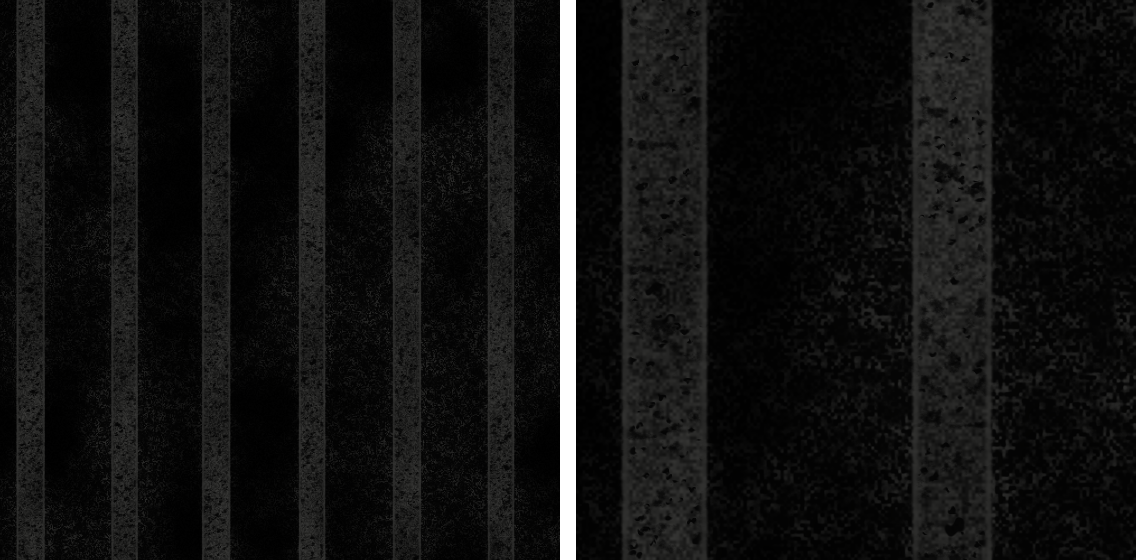
Left, the full canvas; right, a detail of the centre.
A WebGL 1 fragment shader for this pattern:

```glsl
precision highp float;
// Six worn charcoal stripes with pale rims and pits on gritty black.

uniform vec2 u_resolution;

const float PITCH = 0.168;
const float FIRST_CENTER = 0.0547;
const float HALF_WIDTH = 0.0246;
const float RIM_WIDTH = 0.0021;
const float RIM_INSET = 0.0020;
const vec3 TINT = vec3(1.0, 1.0, 0.97);

float hash(vec2 p) {
  vec3 q = fract(p.xyx * 0.1031);
  q += dot(q, q.yzx + 33.33);
  return fract((q.x + q.y) * q.z);
}

float noise(vec2 p) {
  vec2 cell = floor(p);
  vec2 f = fract(p);
  f = f * f * (3.0 - 2.0 * f);
  float low = mix(hash(cell), hash(cell + vec2(1.0, 0.0)), f.x);
  float high = mix(hash(cell + vec2(0.0, 1.0)), hash(cell + 1.0), f.x);
  return mix(low, high, f.y);
}

float fbm(vec2 p) {
  float sum = 0.0;
  float weight = 0.5;
  for (int i = 0; i < 5; i++) {
    sum += weight * noise(p);
    p = p * 2.03 + vec2(17.3, 9.1);
    weight *= 0.5;
  }
  return sum / 0.97;
}

// Signed distance to the nearest stripe, negative inside.
float stripeDistance(float x) {
  float index = floor((x - FIRST_CENTER) / PITCH + 0.5);
  float drift = -0.005 * exp(-2.0 * (index - 2.2) * (index - 2.2));
  float center = FIRST_CENTER + index * PITCH + drift;
  float halfWidth = HALF_WIDTH + 0.0008 * (1.0 - 2.0 * mod(index, 2.0));
  return abs(x - center) - halfWidth;
}

// Scattered ragged pits, one candidate per cell.
float pits(vec2 p, float scale, float density, float pixel) {
  vec2 q = p * scale + 0.5 * (noise(p * scale * 3.0) - 0.5);
  vec2 cell = floor(q);
  float cover = 0.0;
  for (int j = -1; j <= 1; j++) {
    for (int i = -1; i <= 1; i++) {
      vec2 id = cell + vec2(float(i), float(j));
      float size = hash(id + 71.7);
      vec2 center = id + vec2(hash(id + 13.1), hash(id + 41.9));
      vec2 offset = (q - center) * vec2(0.8, 1.15);
      float radius = mix(0.16, 0.38, size * size);
      float soft = 0.06 + 0.7 * pixel * scale;
      float pit = 1.0 - smoothstep(radius - soft, radius + soft, length(offset));
      cover = max(cover, pit * step(hash(id + 97.3), density));
    }
  }
  return cover;
}

float smudge(vec2 p, vec2 center, vec2 size) {
  vec2 q = (p - center) / size;
  return exp(-dot(q, q));
}

// Black ground, dusty in patches and beside the stripes.
float groundTone(vec2 p, float outside) {
  float cloud = 0.8 * fbm(p * 6.0 + 3.7) + 0.10;
  cloud += 0.12 * smudge(p, vec2(0.53, 0.45), vec2(0.14, 0.10));
  cloud += 0.10 * smudge(p, vec2(0.84, 0.72), vec2(0.12, 0.24));
  cloud += 0.14 * exp(-max(outside, 0.0) / 0.012);
  float patches = smoothstep(0.36, 0.80, cloud);
  float grit = smoothstep(0.25, 0.95, noise(p * 500.0));
  float dust = smoothstep(0.20, 0.75, fbm(p * 120.0 + 8.0));
  return 0.001 + 0.008 * grit + patches * (0.018 + 0.15 * grit * dust);
}

// Mottled stripe surface with dark pits and thin, unbroken pale rims.
float stripeTone(vec2 p, float edge, float pixel) {
  float tone = 0.128 + 0.14 * (fbm(p * vec2(15.0, 8.0)) - 0.5);
  tone += 0.11 * (noise(p * 500.0) - 0.5);
  tone += 0.04 * (noise(p * 230.0 + 5.0) - 0.5);
  float stain = smoothstep(0.56, 0.80, fbm(p * vec2(120.0, 150.0)));
  tone *= 1.0 - 0.70 * stain;
  float wear = smoothstep(0.3, 0.65, fbm(p * 9.0 + 21.0));
  float holes = pits(p, 165.0, 0.12 + 0.24 * wear, pixel);
  holes = max(holes, pits(p + 2.3, 72.0, 0.05, pixel));
  float fromRim = (edge + RIM_INSET) / max(RIM_WIDTH, pixel);
  float rim = exp(-fromRim * fromRim);
  tone = mix(tone, 0.012, 0.92 * holes * (1.0 - 0.6 * rim));
  float rimTone = 0.185 + 0.05 * (noise(p * vec2(90.0, 45.0)) - 0.5);
  return mix(tone, rimTone, 0.72 * rim);
}

void main() {
  vec2 p = gl_FragCoord.xy / u_resolution;
  float pixel = 1.0 / min(u_resolution.x, u_resolution.y);

  float wobble = 0.0004 * (noise(p * vec2(30.0, 60.0)) - 0.5);
  float edge = stripeDistance(p.x) + wobble;
  float soft = max(0.7 * pixel, 0.0013);
  float inside = 1.0 - smoothstep(-soft, soft, edge);

  float tone = mix(groundTone(p, edge), stripeTone(p, edge, pixel), inside);
  gl_FragColor = vec4(max(tone, 0.0) * TINT, 1.0);
}
```
